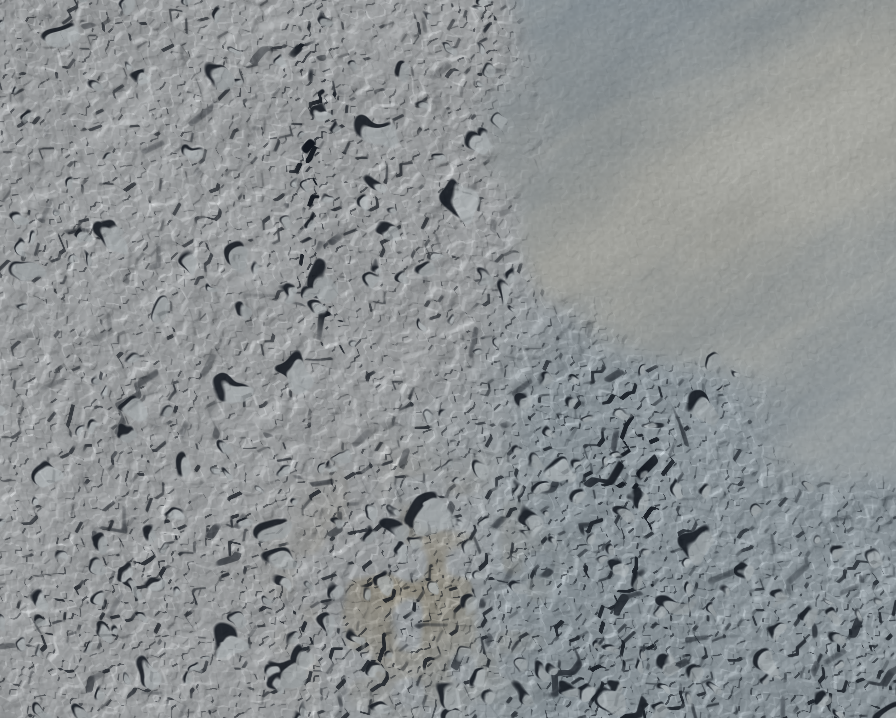
Reproduce this texture procedurally as a WebGL 1 fragment shader.

```glsl
precision highp float;
// Broken grey gravel with chipped stones and cracks beside a smooth dusty slope.
uniform vec2 u_resolution;

const vec2 LIGHT = vec2(0.77, -0.64);
const vec3 WARM_GREY = vec3(0.595, 0.605, 0.612);
const vec3 BLUE_GREY = vec3(0.525, 0.562, 0.585);
const vec3 DUST = vec3(0.618, 0.622, 0.602);
const vec3 OCHRE = vec3(0.50, 0.46, 0.37);
const vec3 STONE = vec3(0.635, 0.66, 0.67);
const vec3 SHADOW = vec3(0.07, 0.09, 0.12);

float hash(vec2 p) {
  return fract(sin(dot(p, vec2(127.1, 311.7))) * 43758.5453);
}

vec2 hash2(vec2 p) {
  return vec2(hash(p), hash(p + 17.3));
}

float noise(vec2 p) {
  vec2 i = floor(p), f = fract(p);
  f = f * f * (3.0 - 2.0 * f);
  float bottom = mix(hash(i), hash(i + vec2(1.0, 0.0)), f.x);
  float top = mix(hash(i + vec2(0.0, 1.0)), hash(i + 1.0), f.x);
  return mix(bottom, top, f.y);
}

float fbm(vec2 p) {
  float sum = 0.0, gain = 0.5;
  for (int i = 0; i < 4; i++) {
    sum += gain * noise(p);
    p = p * 2.03 + 7.1;
    gain *= 0.5;
  }
  return sum;
}

float bump(float x, float width) {
  return exp(-x * x / (width * width));
}

// 1 on the smooth slope at the upper right, 0 on the gravel.
float slopeMask(vec2 p) {
  float edge = min(p.x - 0.70, dot(p - vec2(0.72, 0.63), vec2(0.56, 0.83)));
  return smoothstep(-0.03, 0.06, edge + 0.09 * (noise(p * 13.0) - 0.5));
}

// How strongly the gravel is broken up: cracks, rubble and loose lower ground.
float roughness(vec2 p) {
  float path = 0.44 + 0.75 * max(0.6 - p.y, 0.0) + 0.04 * (noise(vec2(p.y * 14.0, 2.0)) - 0.5);
  float crack = bump(p.x - path, 0.026) * smoothstep(0.22, 0.6, p.y);
  float rubble = bump(p.x - 0.87 - 0.1 * (noise(p * 7.0) - 0.5), 0.09)
               * (1.0 - smoothstep(0.42, 0.54, p.y));
  float rim = 0.35 * bump(p.x - 0.67, 0.03) * smoothstep(0.6, 0.85, p.y);
  float loose = 0.27 * (1.0 - smoothstep(0.08, 0.5, p.y));
  float patches = 0.45 * (noise(p * 9.0 + 4.0) - 0.5);
  float rough = 0.24 + loose + patches + rim + 0.75 * crack + 0.42 * rubble;
  return clamp(rough, 0.0, 1.0) * (1.0 - slopeMask(p));
}

// Height of softly joined chips, one random level per cell.
float chipHeight(vec2 p) {
  vec2 cell = floor(p);
  float sum = 0.0, total = 0.0;
  for (int y = -1; y <= 1; y++) {
    for (int x = -1; x <= 1; x++) {
      vec2 id = cell + vec2(float(x), float(y));
      vec2 d = p - id - hash2(id);
      float weight = exp(-15.0 * dot(d, d));
      sum += weight * hash(id + 5.7);
      total += weight;
    }
  }
  return sum / total;
}

// Positive where a higher chip blocks the light.
float relief(vec2 p, float scale, float seed) {
  vec2 q = p * scale + seed;
  return chipHeight(q + 0.38 * LIGHT) - chipHeight(q);
}

float stoneCover(vec2 d, vec2 axis, float radius, float blur) {
  vec2 q = vec2(dot(d, axis), 1.5 * dot(d, vec2(-axis.y, axis.x)));
  return 1.0 - smoothstep(-blur, blur, length(q) - radius);
}

// Scattered stones: x is the lit face, y the thrown shadow, z the face tone.
vec3 stones(vec2 p, float scale, float seed, float density) {
  vec2 q = p * scale;
  q += 0.3 * (vec2(noise(q * 3.0), noise(q * 3.0 + 31.0)) - 0.5);
  vec2 cell = floor(q);
  vec3 result = vec3(0.0);
  for (int y = -1; y <= 1; y++) {
    for (int x = -1; x <= 1; x++) {
      vec2 id = cell + vec2(float(x), float(y));
      vec2 centre = id + hash2(id + seed);
      float present = step(hash(id + seed + 3.1), density * roughness(centre / scale));
      float radius = mix(0.12, 0.33, hash(id + seed + 8.3));
      float angle = 6.283 * hash(id + seed + 12.9);
      vec2 axis = vec2(cos(angle), sin(angle));
      vec2 d = q - centre;
      float reach = radius * mix(0.2, 0.85, hash(id + seed + 21.7));
      float blur = 0.0025 * scale;
      float face = present * stoneCover(d, axis, radius, blur);
      float shade = present * stoneCover(d + LIGHT * reach, axis, radius, blur);
      result.z = mix(result.z, hash(id + seed + 40.1) - 0.5, face);
      result.xy = max(result.xy, vec2(face, shade));
    }
  }
  result.y *= 1.0 - result.x;
  return result;
}

// Ground tints, with diagonal streaks on the slope.
vec3 groundColor(vec2 p, float slope) {
  float cool = smoothstep(0.35, 0.75, p.x - 0.35 * p.y + 0.3 * (fbm(p * 5.0) - 0.5));
  float ochre = bump(length(p - vec2(0.57, 0.18)), 0.13) * smoothstep(0.4, 0.7, noise(p * 28.0));
  vec3 ground = mix(mix(WARM_GREY, BLUE_GREY, cool), OCHRE, 0.55 * ochre);
  vec2 q = vec2(dot(p, vec2(0.87, 0.5)), dot(p, vec2(-0.5, 0.87)));
  float streak = fbm(q * vec2(3.0, 13.0));
  float dusty = bump(q.y - 0.125, 0.24);
  vec3 dust = mix(BLUE_GREY, DUST, clamp(dusty + streak - 0.45, 0.0, 1.0));
  return mix(ground, dust + 0.09 * (streak - 0.48), slope) + 0.06 * (fbm(p * 6.0 + 9.0) - 0.47);
}

void main() {
  vec2 p = gl_FragCoord.xy / u_resolution.y;
  float slope = slopeMask(p), gravel = 1.0 - slope, rough = roughness(p);

  // Chipped gravel at three sizes.
  float fine = relief(p, 125.0, 3.0);
  float medium = relief(p, 62.0, 19.0);
  float coarse = relief(p, 30.0, 47.0);
  vec3 color = groundColor(p, slope) + 0.035 * (noise(p * 210.0) - 0.5);
  color -= gravel * (0.13 * fine + 0.15 * medium + 0.08 * coarse) + slope * 0.035 * fine;

  // Stones lie over the chips; crevices and shadows darken the rest.
  vec3 small = stones(p, 26.0, 2.0, 0.8);
  vec3 large = stones(p, 12.0, 61.0, 0.75);
  float face = max(small.x, large.x);
  color = mix(color, STONE + 0.12 * mix(small.z, large.z, large.x) - 0.06 * medium, 0.65 * face);
  float start = mix(0.46, 0.12, rough);
  float crevice = smoothstep(start, start + 0.34, medium) * mix(0.4, 0.95, rough);
  crevice = max(crevice, smoothstep(start, start + 0.4, fine) * mix(0.3, 0.6, rough));
  crevice = max(crevice, smoothstep(start + 0.1, start + 0.38, coarse) * rough);
  float shade = max(small.y * (1.0 - large.x), large.y * (1.0 - small.x));
  float dark = max(crevice * gravel * (1.0 - 0.85 * face), 0.88 * shade);
  gl_FragColor = vec4(mix(color, SHADOW, dark), 1.0);
}
```
